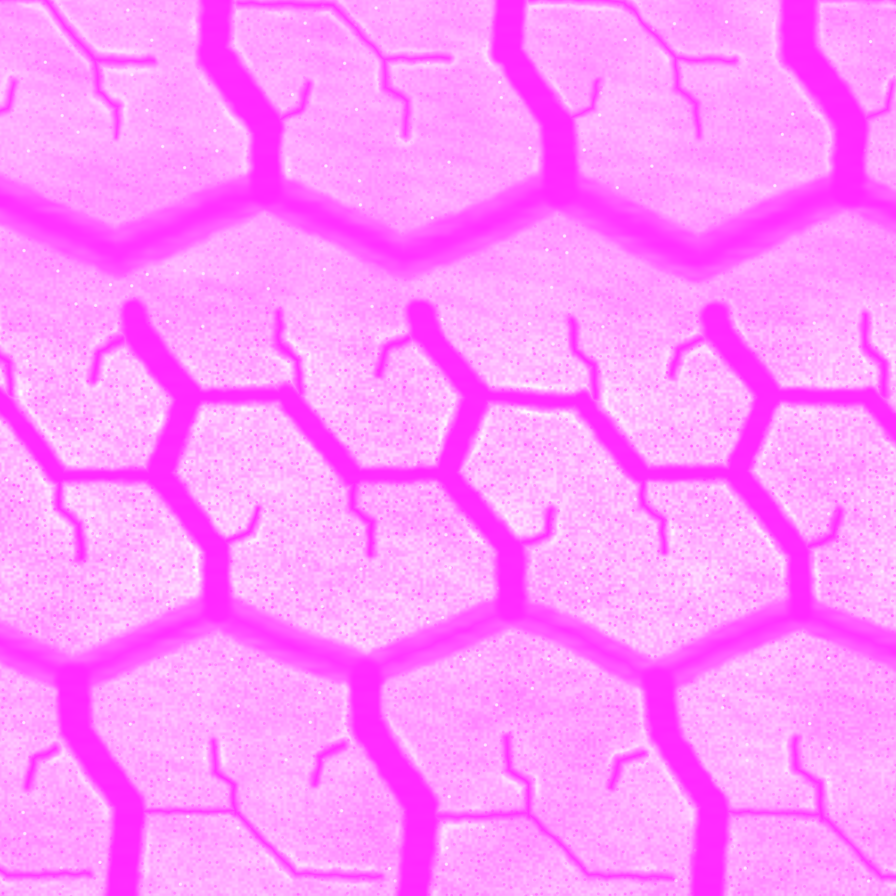
Write a three.js fragment shader that draws this texture.

```glsl
// Moulded rubber tread: worn hexagonal blocks split by magenta grooves and thin sipes.
varying vec2 vUv;

const float SPAN = 768.0;          // tread units across the canvas
const float PITCH = 250.0;         // width of one repeat
const float WIDE = 14.0;           // half widths of the cuts
const float MEDIUM = 11.5;
const float NARROW = 6.5;
const float SIPE = 3.6;
const float HAIR = 2.4;
const float EDGE_SOFT = 4.5;
const float WIDTH_WEAR = 0.2;      // width variation between repeats
const float GROOVE_TONE = 0.17;    // green channel of each surface
const float WALL_TONE = 0.36;
const float LAND_TONE = 0.61;
const float WORN_TONE = 0.69;
const float FLECK_TONE = 0.90;

float hash(vec2 p) {
  vec3 q = fract(p.xyx * 0.1031);
  q += dot(q, q.yzx + 33.33);
  return fract((q.x + q.y) * q.z);
}

float noise(vec2 p) {
  vec2 i = floor(p), f = fract(p);
  f = f * f * (3.0 - 2.0 * f);
  vec2 e = vec2(1.0, 0.0);
  return mix(mix(hash(i), hash(i + e), f.x),
             mix(hash(i + e.yx), hash(i + e.xx), f.x), f.y);
}

// Signed distance to a thick segment repeated every PITCH across.
float cut(vec2 p, vec2 a, vec2 b, float halfWidth) {
  vec2 mid = 0.5 * (a + b), h = 0.5 * (b - a);
  float column = floor((p.x - mid.x) / PITCH + 0.5);
  vec2 q = p - mid - vec2(column * PITCH, 0.0);
  float t = clamp(dot(q, h) / dot(h, h), -1.0, 1.0);
  float wear = 1.0 + WIDTH_WEAR * (hash(vec2(column + 9.0, floor(mid.y))) - 0.5);
  return length(q - h * t) - halfWidth * wear;
}

float path3(vec2 p, vec2 a, vec2 b, vec2 c, float w) {
  return min(cut(p, a, b, w), cut(p, b, c, w));
}

float path4(vec2 p, vec2 a, vec2 b, vec2 c, vec2 d, float w) {
  return min(path3(p, a, b, c, w), cut(p, c, d, w));
}

// S-shaped sipe hanging down from its start.
float sipe(vec2 p, vec2 o, float w) {
  return path4(p, o, o + vec2(1, 26), o + vec2(18, 39), o + vec2(19, 66), w);
}

// Short hook; turn = -1 rotates it by half a turn.
float hook(vec2 p, vec2 o, float turn, float w) {
  return path3(p, o, o + turn * vec2(-20, 9), o + turn * vec2(-25, 31), w);
}

// Round specks scattered in jittered cells.
float specks(vec2 p, float cell, float radius, float share) {
  vec2 id = floor(p / cell);
  vec2 centre = 0.25 + 0.5 * vec2(hash(id + 17.0), hash(id + 71.0));
  float d = length(fract(p / cell) - centre) * cell;
  return step(hash(id + 5.0), share) * (1.0 - smoothstep(0.4 * radius, 1.4 * radius, d));
}

float upperRow(vec2 p) {
  float d = path4(p, vec2(188, -20), vec2(185, 45), vec2(230, 108), vec2(230, 165), WIDE);
  d = min(d, path4(p, vec2(-45, 0), vec2(36, 0), vec2(81, 51), vec2(133, 51), HAIR));
  d = min(d, sipe(p, vec2(81, 51), HAIR));
  return min(d, hook(p, vec2(240, 103), -1.0, HAIR));
}

float middleRow(vec2 p) {
  float d = path3(p, vec2(113, 268), vec2(116, 284), vec2(162, 340), MEDIUM + 1.0);
  d = min(d, path4(p, vec2(162, 340), vec2(134, 408), vec2(188, 472), vec2(188, 522), MEDIUM));
  d = min(d, cut(p, vec2(162, 340), vec2(247, 340), NARROW));
  d = min(d, cut(p, vec2(247, 340), vec2(299, 408), MEDIUM - 2.0));
  d = min(d, cut(p, vec2(299, 408), vec2(384, 408), NARROW));
  d = min(d, min(sipe(p, vec2(240, 272), SIPE), sipe(p, vec2(300, 410), SIPE)));
  return min(d, min(hook(p, vec2(102, 290), 1.0, SIPE), hook(p, vec2(196, 466), -1.0, SIPE)));
}

float lowerRow(vec2 p) {
  float d = path4(p, vec2(65, 580), vec2(67, 624), vec2(111, 690), vec2(102, 785), WIDE);
  d = min(d, path4(p, vec2(120, 697), vec2(202, 697), vec2(256, 750), vec2(325, 750), HAIR));
  d = min(d, sipe(p, vec2(184, 634), SIPE - 0.6));
  return min(d, hook(p, vec2(298, 642), 1.0, SIPE - 0.4));
}

void main() {
  vec2 p = vec2(vUv.x, 1.0 - vUv.y) * SPAN;

  // Slight bends and ragged edges
  vec2 q = p + 8.0 * (vec2(noise(p / 80.0), noise(p / 80.0 + 40.0)) - 0.5);
  q += 2.4 * (vec2(noise(p / 8.0), noise(p / 8.0 + 90.0)) - 0.5);

  // Cuts, with sloping walls along the two zigzags
  float cuts = min(upperRow(q), min(middleRow(q), lowerRow(q)));
  float zigzag = min(path3(q, vec2(98, 220), vec2(228, 163), vec2(348, 220), WIDE + 3.0),
                     path3(q, vec2(64, 578), vec2(188, 523), vec2(314, 578), WIDE));
  float groove = 1.0 - smoothstep(-EDGE_SOFT, EDGE_SOFT, cuts);
  float wall = 1.0 - smoothstep(-3.0, 6.0, zigzag);
  float bed = 1.0 - smoothstep(-16.0, -3.0, zigzag);

  // Land: paler wear in the middle, scuffs, grain and specks
  float worn = smoothstep(220.0, 330.0, p.y) * (1.0 - 0.6 * smoothstep(530.0, 620.0, p.y));
  float tone = mix(LAND_TONE, WORN_TONE, worn);
  tone += 0.12 * (noise(p / 55.0) - 0.5) + 0.10 * (noise(vec2(p.x + p.y, 4.0 * p.y - p.x) / 38.0) - 0.5);
  tone += (0.10 + 0.12 * worn) * (noise(p / 2.6) - 0.5);
  tone -= (0.10 + 0.12 * worn) * specks(p, 7.0, 1.3, 0.38);
  float rim = smoothstep(2.0, 5.0, cuts) * (1.0 - smoothstep(5.0, 10.0, cuts));
  tone += 0.15 * rim * smoothstep(0.45, 0.8, noise(p / 24.0));
  tone = mix(tone, FLECK_TONE, specks(p, 15.0, 1.5, 0.09));

  // Lay the grooves over the land
  float streak = 0.12 * (noise(p / vec2(18.0, 5.0)) - 0.5);
  tone = mix(tone, WALL_TONE + streak, wall);
  tone = mix(tone, GROOVE_TONE + 0.4 * streak + 0.04, bed);
  tone = mix(tone, GROOVE_TONE + 0.2 * streak, groove);
  gl_FragColor = vec4(1.0, clamp(tone, 0.0, 1.0), 1.0, 1.0);
}
```
